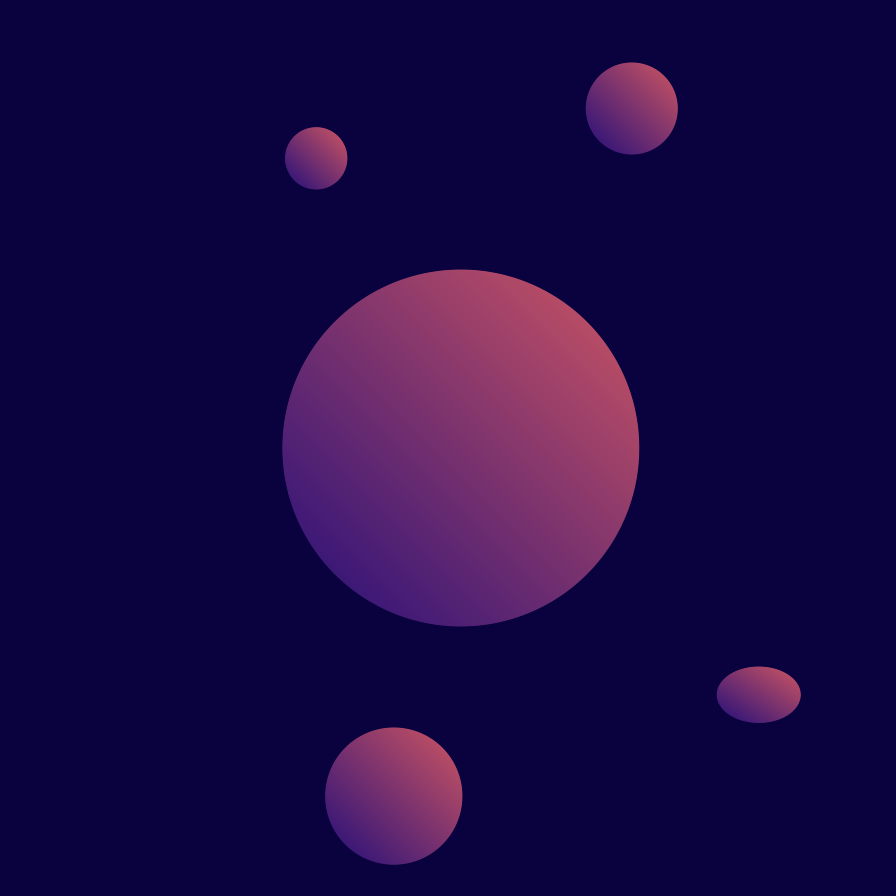
This background is drawn by a WebGL 2 fragment shader. Its source:

```glsl
#version 300 es
precision highp float;
// Gradient discs and one flattened disc floating on a flat deep indigo field.
// Each disc is an ellipse distance function with a smoothed edge, filled by a
// diagonal ramp from violet (lower left) to rose (upper right) across its own box.

uniform vec2 u_resolution;
out vec4 outColor;

const vec3 BACKGROUND = vec3(0.035, 0.008, 0.245);
const vec3 VIOLET = vec3(0.235, 0.095, 0.465);
const vec3 ROSE = vec3(0.715, 0.296, 0.398);
const float EDGE_PIXELS = 0.6;

// Discs: centre in xy, radii in zw, in canvas units
const int DISC_COUNT = 5;
const vec4 DISCS[DISC_COUNT] = vec4[DISC_COUNT](
    vec4(0.5143, 0.5000, 0.1992, 0.1992),
    vec4(0.7051, 0.8789, 0.0514, 0.0514),
    vec4(0.3529, 0.8233, 0.0348, 0.0348),
    vec4(0.4395, 0.1115, 0.0766, 0.0766),
    vec4(0.8468, 0.2246, 0.0469, 0.0315));

// Approximate signed distance to an ellipse, exact for a circle
float ellipseDistance(vec2 offset, vec2 radii) {
    float level = length(offset / radii);
    float slope = length(offset / (radii * radii));
    return level * (level - 1.0) / max(slope, 1e-5);
}

// Diagonal ramp whose ends touch the rim of the disc
vec3 discColor(vec2 local) {
    float ramp = 0.5 + 0.5 * dot(local, vec2(sqrt(0.5)));
    return mix(VIOLET, ROSE, clamp(ramp, 0.0, 1.0));
}

void main() {
    // Centred square canvas, origin at the lower left
    float side = min(u_resolution.x, u_resolution.y);
    vec2 point = (gl_FragCoord.xy - 0.5 * u_resolution) / side + 0.5;
    float edge = EDGE_PIXELS / side;

    vec3 color = BACKGROUND;
    for (int i = 0; i < DISC_COUNT; i++) {
        vec2 offset = point - DISCS[i].xy;
        vec2 radii = DISCS[i].zw;
        float coverage = 1.0 - smoothstep(-edge, edge, ellipseDistance(offset, radii));
        color = mix(color, discColor(offset / radii), coverage);
    }
    outColor = vec4(color, 1.0);
}
```
